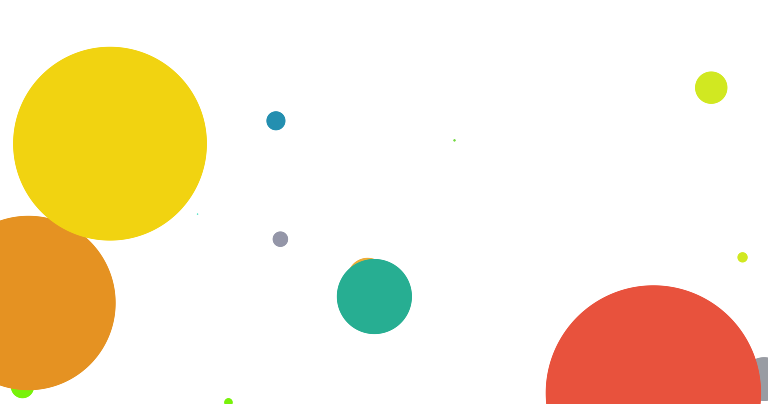
Write a Shadertoy shader that draws this background.

```glsl
// Flat coloured discs of many sizes scattered over a white ground.

#define EDGE_PIXELS 1.0   // width of the smoothed rim
#define SIZE_SCALE  1.0   // scales every disc radius

const vec3 WHITE  = vec3(1.0);
const vec3 YELLOW = vec3(0.945, 0.827, 0.067);
const vec3 ORANGE = vec3(0.898, 0.573, 0.133);
const vec3 AMBER  = vec3(0.925, 0.680, 0.220);
const vec3 RED    = vec3(0.910, 0.322, 0.240);
const vec3 TEAL   = vec3(0.153, 0.682, 0.573);
const vec3 BLUE   = vec3(0.140, 0.560, 0.690);
const vec3 SLATE  = vec3(0.580, 0.590, 0.660);
const vec3 GREY   = vec3(0.600, 0.610, 0.640);
const vec3 LIME   = vec3(0.820, 0.910, 0.130);
const vec3 GREEN  = vec3(0.470, 0.950, 0.040);
const vec3 LEAF   = vec3(0.450, 0.850, 0.250);
const vec3 AQUA   = vec3(0.400, 0.900, 0.800);

// Paints an antialiased disc over the colour so far.
void disc(inout vec3 color, vec2 p, vec2 center, float radius, vec3 paint) {
    float halfEdge = 0.5 * EDGE_PIXELS / iResolution.y;
    float dist = length(p - center) - radius * SIZE_SCALE;
    color = mix(color, paint, 1.0 - smoothstep(-halfEdge, halfEdge, dist));
}

void mainImage(out vec4 fragColor, in vec2 fragCoord) {
    // Canvas height is one unit
    vec2 p = fragCoord / iResolution.y;
    vec3 color = WHITE;

    // Small discs in the open
    disc(color, p, vec2(0.683, 0.701), 0.0237, BLUE);
    disc(color, p, vec2(0.694, 0.408), 0.0193, SLATE);
    disc(color, p, vec2(1.7605, 0.783), 0.0402, LIME);
    disc(color, p, vec2(1.838, 0.363), 0.0128, LIME);
    disc(color, p, vec2(0.5655, 0.004), 0.0106, GREEN);

    // Specks
    disc(color, p, vec2(1.125, 0.6525), 0.0030, LEAF);
    disc(color, p, vec2(0.489, 0.470), 0.0020, AQUA);

    // Left cluster, back to front
    disc(color, p, vec2(0.0556, 0.043), 0.0289, GREEN);
    disc(color, p, vec2(0.0704, 0.250), 0.2160, ORANGE);
    disc(color, p, vec2(0.2723, 0.6444), 0.2400, YELLOW);

    // Centre pair
    disc(color, p, vec2(0.910, 0.312), 0.0500, AMBER);
    disc(color, p, vec2(0.9267, 0.266), 0.0931, TEAL);

    // Lower right pair
    disc(color, p, vec2(1.8914, 0.0617), 0.0543, GREY);
    disc(color, p, vec2(1.6173, 0.0272), 0.2667, RED);

    fragColor = vec4(color, 1.0);
}
```
